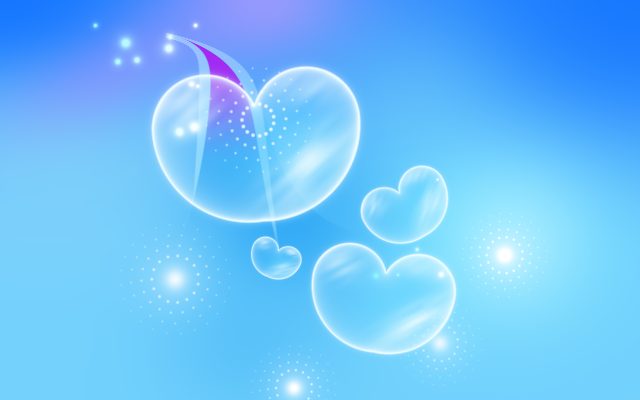
This background is drawn by a WebGL 1 fragment shader. Its source:

```glsl
precision highp float;
// Glassy heart bubbles over a soft blue sky with ribbons, sparkles and dotted bursts.
uniform vec2 u_resolution;

const float TAU = 6.28318;
const vec3 WHITE = vec3(1.0);
const vec3 SKY = vec3(0.45, 0.82, 0.99);
const vec3 AZURE = vec3(0.15, 0.64, 0.96);
const vec3 DEEP = vec3(0.07, 0.45, 1.0);
const vec3 LAVENDER = vec3(0.66, 0.61, 0.99);
const vec3 PURPLE = vec3(0.64, 0.16, 0.95);
const vec3 PALE = vec3(0.76, 0.95, 1.0);

float hash(vec2 p) {
  return fract(sin(dot(p, vec2(127.1, 311.7))) * 43758.5453);
}

float noise(vec2 p) {
  vec2 i = floor(p), f = fract(p);
  f = f * f * (3.0 - 2.0 * f);
  return mix(mix(hash(i), hash(i + vec2(1, 0)), f.x),
             mix(hash(i + vec2(0, 1)), hash(i + vec2(1, 1)), f.x), f.y);
}

vec2 rotate(vec2 p, float a) {
  float c = cos(a), s = sin(a);
  return vec2(c * p.x + s * p.y, c * p.y - s * p.x);
}

float glow(vec2 p, vec2 centre, vec2 radius) {
  vec2 q = (p - centre) / radius;
  return exp(-dot(q, q));
}

// Soft patches of colour
vec3 background(vec2 p) {
  vec3 c = mix(SKY, vec3(0.17, 0.54, 0.99), smoothstep(0.35, 1.05, p.y));
  c = mix(c, vec3(0.5, 0.82, 0.98), 0.85 * glow(p, vec2(0.15, 0.57), vec2(0.48, 0.28)));
  c = mix(c, LAVENDER, 0.7 * glow(rotate(p - vec2(0.31, 0.85), 0.45), vec2(0), vec2(0.3, 0.12)));
  c = mix(c, LAVENDER, 0.9 * glow(p, vec2(0.66, 1.0), vec2(0.26, 0.16)));
  c = mix(c, DEEP, 0.9 * glow(p, vec2(0.0, 1.02), vec2(0.36, 0.2)));
  c = mix(c, DEEP, 0.75 * glow(p, vec2(1.6, 1.0), vec2(0.5, 0.35)));
  c = mix(c, vec3(0.4, 0.76, 0.98), 0.7 * glow(p, vec2(1.03, 0.7), vec2(0.25, 0.28)));
  c = mix(c, vec3(0.46, 0.89, 1.0), 0.85 * glow(p, vec2(1.2, 0.42), vec2(0.35, 0.25)));
  c = mix(c, PALE, 0.6 * glow(p, vec2(1.28, 0.39), vec2(0.18, 0.18)));
  c = mix(c, AZURE, 0.85 * glow(p, vec2(0.72, 0.45), vec2(0.22, 0.2)));
  return mix(c, vec3(0.3, 0.73, 0.97), 0.6 * glow(p, vec2(0.62, 0.14), vec2(0.22, 0.2)));
}

// Horizontal position of a curve that arches out, then falls
float archX(float drop, float reach, float bend, float drift) {
  return 0.415 + reach * (1.0 - exp(-drop / bend)) + drift * drop * drop;
}

float between(float x, float a, float b, float px) {
  return smoothstep(-px, px, x - a) * smoothstep(-px, px, b - x);
}

vec3 ribbons(vec3 c, vec2 p, float px) {
  float drop = max(0.918 - p.y, 0.0);
  float top = smoothstep(0.918 + px, 0.918 - px, p.y);
  float leftIn = archX(max(drop - 0.012, 0.0), 0.085, 0.02, -0.11);
  float leftOut = archX(drop, 0.118, 0.032, -0.28);
  float rightIn = archX(drop, 0.215, 0.065, 0.22);
  float rightOut = archX(drop, 0.242, 0.055, 0.14);
  float fade = top * smoothstep(0.4, 0.6, p.y);
  c = mix(c, AZURE, 0.5 * fade * between(p.x, leftOut, rightIn, px));
  c = mix(c, PURPLE, top * smoothstep(0.58, 0.86, p.y) * between(p.x, leftOut, rightIn, px));
  c = mix(c, PALE, 0.45 * fade * between(p.x, leftIn, leftOut, px));
  c = mix(c, PALE, 0.4 * top * smoothstep(0.34, 0.45, p.y) * between(p.x, rightIn, rightOut, px));
  // Broad sweep behind the bubbles
  float sweep = length((p - vec2(0.92, 0.79)) / vec2(0.26, 0.37)) - 1.0;
  float side = smoothstep(0.95, 0.72, p.x) * smoothstep(0.82, 0.6, p.y);
  return mix(c, SKY, 0.35 * side * smoothstep(px * 3.0, -px * 3.0, sweep));
}

// Signed distance to a heart of half width one
float heartDistance(vec2 q) {
  q.x = abs(q.x);
  vec2 lobe = q - vec2(0.48, 0.0);
  if (q.y > 0.0 && dot(lobe, vec2(0.2, 0.48)) > 0.0) return length(lobe) - 0.52;
  return max(length(q - vec2(0.068, 0.0)) - 0.932, -length(q - vec2(0.0, 0.2)));
}

vec3 bubble(vec3 c, vec2 p, vec2 centre, float size, float angle, float px) {
  vec2 q = rotate(p - centre, angle) / size;
  float d = heartDistance(q);
  float inside = smoothstep(px, -px, d * size);
  // Brushed highlights
  vec2 s = rotate(q, 0.65);
  float streak = 0.35 + 0.65 * noise(s * vec2(2.5, 13.0) + centre * 40.0);
  float gloss = 0.85 * glow(s, vec2(0.1, -0.62), vec2(0.55, 0.24))
              + 0.65 * glow(q, vec2(0.5, 0.32), vec2(0.32, 0.15))
              + 0.7 * glow(q, vec2(-0.62, 0.22), vec2(0.28, 0.22));
  float shine = exp(min(d, 0.0) / 0.025) * 0.85 + exp(min(d, 0.0) / 0.13) * 0.5 + gloss * streak;
  vec3 glass = mix(c, vec3(0.35, 0.83, 1.0), 0.5 * glow(q, vec2(0.35, -0.3), vec2(0.6)));
  glass = mix(glass, vec3(0.94, 0.99, 1.0), clamp(shine, 0.0, 0.97));
  c = mix(c, WHITE, 0.3 * exp(-max(d, 0.0) / 0.025));
  return mix(c, glass, inside);
}

// Concentric rings of dots, shrinking outwards
float dotRings(vec2 p, float firstRadius, float spacing, float dotSize, float px) {
  float amount = 0.0;
  for (int i = 0; i < 4; i++) {
    float k = float(i), r = firstRadius + spacing * k, count = 15.0 + 3.0 * k;
    float turn = atan(p.y, p.x) / TAU * count + 0.37 * k;
    float a = (fract(turn) - 0.5) * TAU / count;
    float d = length(length(p) * vec2(cos(a), sin(a)) - vec2(r, 0.0));
    float size = dotSize * (1.0 - 0.17 * k);
    amount += smoothstep(size + px, size - px, d) * (1.0 - 0.15 * k);
  }
  return amount;
}

vec3 burst(vec3 c, vec2 p, vec2 centre, float size, float strength, float px) {
  vec2 q = p - centre;
  float core = glow(q, vec2(0), vec2(size * 0.2)) + 0.4 * glow(q, vec2(0), vec2(size * 0.6));
  float dots = dotRings(q, size * 0.45, size * 0.2, size * 0.026, px);
  return mix(c, WHITE, min(strength * (core + 0.8 * dots), 1.0));
}

void main() {
  vec2 p = gl_FragCoord.xy / u_resolution.y;
  float px = 1.0 / u_resolution.y;
  vec3 c = ribbons(background(p), p, px);

  c = burst(c, p, vec2(0.438, 0.302), 0.13, 0.65, px);
  c = burst(c, p, vec2(1.262, 0.362), 0.1, 1.0, px);
  c = burst(c, p, vec2(0.735, 0.03), 0.1, 0.75, px);
  c = burst(c, p, vec2(1.1, 0.142), 0.1, 0.6, px);

  c = bubble(c, p, vec2(0.64, 0.688), 0.261, 0.08, px);
  c = bubble(c, p, vec2(1.008, 0.5), 0.113, 0.52, px);
  c = bubble(c, p, vec2(0.96, 0.285), 0.181, -0.16, px);
  c = bubble(c, p, vec2(0.692, 0.363), 0.064, -0.4, px);
  c = mix(c, WHITE, 0.8 * dotRings(p - vec2(0.645, 0.7), 0.04, 0.03, 0.0045, px));

  // Scattered sparkles: upper left, and a few around the right bubbles
  for (int i = 0; i < 16; i++) {
    float k = float(i);
    vec2 h = vec2(hash(vec2(k, 1.3)), hash(vec2(k, 7.9)));
    vec2 spot = i < 11 ? vec2(0.15, 0.64) + h * vec2(0.36, 0.32) : vec2(0.92, 0.3) + h * vec2(0.2, 0.3);
    float size = mix(0.004, 0.013, hash(vec2(k, 4.1))) * (i < 11 ? 1.0 : 0.6);
    float light = glow(p, spot, vec2(size)) + 0.3 * glow(p, spot, vec2(size * 2.2));
    c = mix(c, mix(vec3(0.5, 0.95, 1.0), WHITE, h.x), min(light, 1.0));
  }
  gl_FragColor = vec4(c, 1.0);
}
```
